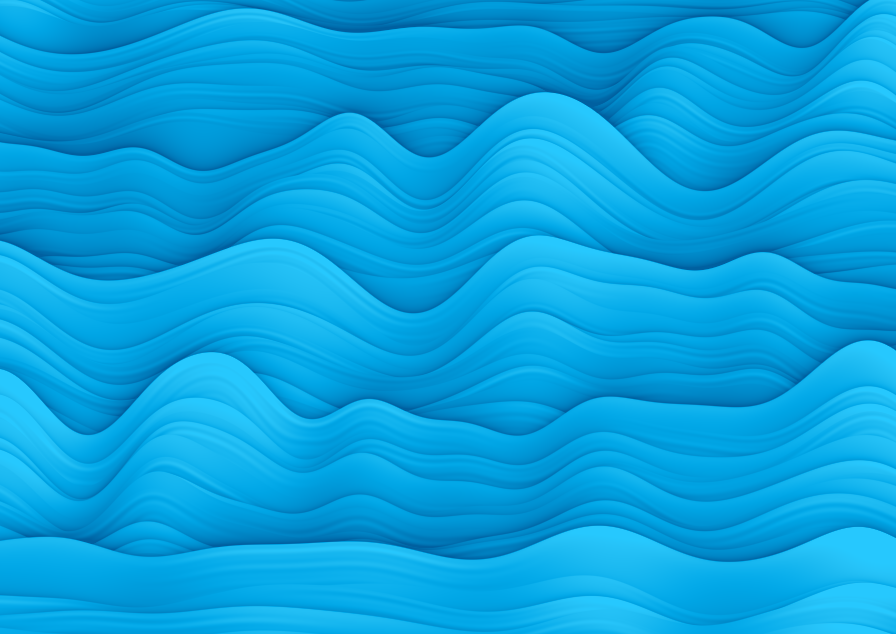
A Shadertoy shader for this background:

```glsl
const float LAYERS = 66.0;
const float FAMILY_SIZE = 12.0;

// Rolling profile shared by a family of folds; it drifts slowly with age
float rollingWave(float x, float family, float age) {
    float swell = 0.62 + 0.42 * sin(4.3 * x + family * 1.9 + age);
    float bend = 1.3 * sin(3.1 * x + family * 2.7 + age * 0.8);
    return swell * sin(16.5 * x + family * 2.4 + age * 1.1 + bend)
         + 0.42 * sin(6.7 * x - family * 1.7 + age * 1.3)
         + 0.14 * sin(29.0 * x + family * 4.1 - age * 2.0 + 2.0 * bend);
}

// Height of the upper edge of one fold, back (0) to front (LAYERS)
float crestHeight(float x, float layer) {
    float depth = layer / LAYERS;
    float family = floor(layer / FAMILY_SIZE);
    float age = fract(layer / FAMILY_SIZE);
    float base = 1.08 - 1.12 * pow(depth, 1.25);
    float amplitude = mix(0.026, 0.062, smoothstep(0.0, 0.45, depth))
                    * mix(1.0, 0.4, age * age)
                    * (1.0 - 0.65 * smoothstep(0.82, 0.95, depth));
    float lift = age < 0.01 ? 0.07 * depth * depth : 0.0;
    float jitter = 0.007 * sin(layer * 5.3)
                 + 0.009 * sin(6.0 * x + layer * 1.7) * (0.4 + depth)
                 + 0.003 * sin(13.0 * x - layer * 2.3);
    return base + lift + jitter + amplitude * rollingWave(x, family, age);
}

// How clearly a fold parts from the one behind it
float foldStrength(float x, float layer) {
    float patches = sin(2.9 * x + layer * 2.1) + 0.6 * sin(6.1 * x - layer * 1.3);
    return smoothstep(-0.8, 1.1, patches);
}

vec3 blueRamp(float tone) {
    vec3 blue = vec3(0.0, 0.44, 0.69) + tone * 0.32 * vec3(0.0, 1.0, 1.0);
    blue.r = 0.15 * smoothstep(0.62, 1.05, tone);
    blue.b -= 0.04 * smoothstep(0.65, 1.0, tone);
    return blue;
}

void mainImage(out vec4 fragColor, in vec2 fragCoord) {
    vec2 p = fragCoord / iResolution.y;
    float pixel = 1.0 / iResolution.y;
    float tone = 0.5;

    // Paint the folds from back to front
    for (float layer = 0.0; layer < LAYERS; layer++) {
        float depth = layer / LAYERS;
        float family = floor(layer / FAMILY_SIZE);
        float age = fract(layer / FAMILY_SIZE);
        bool leading = age < 0.01;
        float scale = mix(0.6, 1.2, depth);

        float crest = crestHeight(p.x, layer);
        float slope = (crestHeight(p.x + 0.004, layer) - crest) / 0.004;
        float inside = (crest - p.y) / sqrt(1.0 + slope * slope);
        float below = max(inside, 0.0);
        float above = max(-inside, 0.0);
        float strength = leading ? 1.0 : foldStrength(p.x, layer);

        // Contact shadow cast on the folds behind
        tone -= strength * 0.21 * exp(-above / (0.004 * scale));
        tone -= strength * (leading ? 0.3 : 0.09) * exp(-above / (0.026 * scale));

        // Broad light: bright crests and right slopes, dim hollows
        float face = 0.74 + 0.13 * rollingWave(p.x, family, age)
                   - 0.09 * clamp(slope, -1.2, 1.2)
                   + 0.08 * sin(3.0 * p.x + family * 2.0 + age * 2.0)
                   + 0.12 * (depth - 0.5) - 0.16 * age
                   - min(0.9 * below, 0.12);

        // Rounded lip, thin rim and fine drawn-out streaks
        face += strength * 0.16 * (1.0 - exp(-below / 0.003)) * exp(-below / (0.016 * scale));
        face += strength * 0.06 * exp(-below / 0.002);
        float streakPatch = smoothstep(-0.2, 1.0, sin(5.0 * p.x + layer * 2.6));
        float streaks = sin(below * 330.0 / scale + 2.0 * sin(3.0 * p.x + layer))
                      + 0.6 * sin(below * 570.0 / scale - 3.0 * sin(4.0 * p.x - layer));
        face += 0.07 * streakPatch * smoothstep(0.0, 0.01, below) * exp(-below * 18.0) * streaks;

        tone = mix(tone, face, smoothstep(-0.8 * pixel, 0.8 * pixel, inside));
    }

    // Deepen the contrast around the middle blue
    tone = 0.61 + 1.38 * (tone - 0.62);
    fragColor = vec4(blueRamp(clamp(tone, -0.2, 1.08)), 1.0);
}
```
